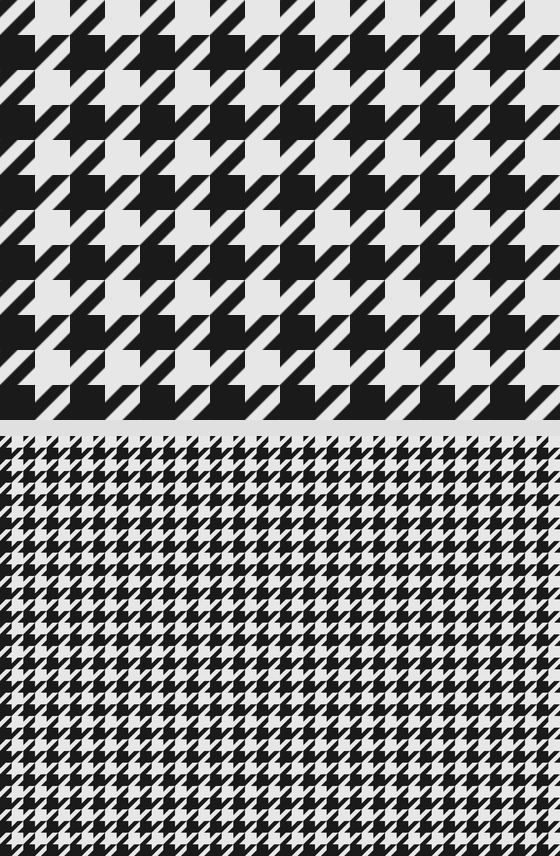
Top, the tile; bottom, the same tile 3 across and 3 down.
Give the GLSL for this pattern, as a Shadertoy shader.

```glsl
// Houndstooth check: pale and dark four-pointed teeth on a square twill grid, seamlessly tiling.

const vec2  REPEATS       = vec2(8.0, 6.0);  // whole checks across and down
const float STRIPES       = 2.0;             // diagonal stripe pairs per check
const float SQUARE_SOFT   = 1.0;             // straight edge width, in pixels
const float DIAGONAL_SOFT = 1.75;            // slanted edge width, in pixels
const vec3  PALE          = vec3(0.905);
const vec3  DARK          = vec3(0.10);

// Smoothed square wave of period 1: 0 in the first half, 1 in the second.
float squareWave(float t, float edgeWidth) {
    float d = 0.25 - abs(fract(t - 0.25) - 0.5);
    return clamp(d / edgeWidth + 0.5, 0.0, 1.0);
}

// Share of pale yarn at a point given in checks, y running down.
float houndstooth(vec2 p, vec2 pixel) {
    float right = squareWave(p.x, SQUARE_SOFT * pixel.x);
    float lower = squareWave(p.y, SQUARE_SOFT * pixel.y);
    float twill = squareWave(STRIPES * (p.x + p.y),
                             STRIPES * DIAGONAL_SOFT * length(pixel));

    // Upper half: twill, then solid pale. Lower half: solid dark, then inverse twill.
    float upperRow = mix(twill, 1.0, right);
    float lowerRow = mix(0.0, 1.0 - twill, right);
    return mix(upperRow, lowerRow, lower);
}

void mainImage(out vec4 fragColor, in vec2 fragCoord) {
    vec2 uv = fragCoord / iResolution.xy;
    vec2 p = vec2(uv.x, 1.0 - uv.y) * REPEATS;
    vec2 pixel = REPEATS / iResolution.xy;
    fragColor = vec4(mix(DARK, PALE, houndstooth(p, pixel)), 1.0);
}
```
